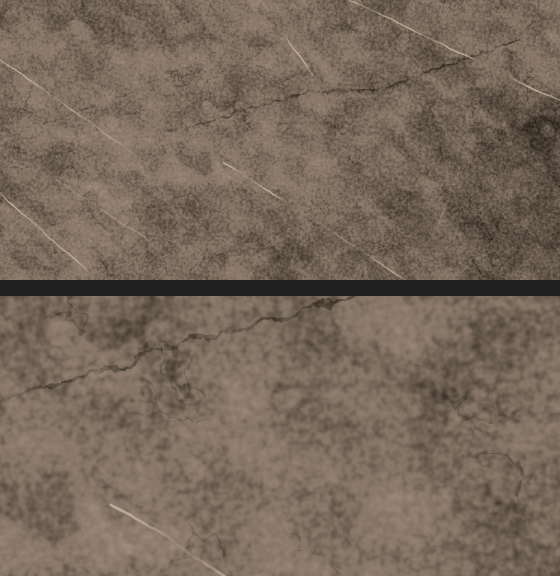
Top: the whole. Bottom: its middle third, enlarged.
This texture is drawn by a Shadertoy shader. Its source:

```glsl
// Polished brown marble slab: cloudy mottling, pebbly clasts, dark jagged seams and pale diagonal veins.

const vec3 DARK_STONE  = vec3(0.26, 0.22, 0.18);
const vec3 LIGHT_STONE = vec3(0.58, 0.51, 0.45);
const vec3 VEIN_COLOR  = vec3(0.76, 0.70, 0.61);
const vec2 GRAIN_DIR   = vec2(0.82, -0.57);   // drift of the mottling
const float BASE_TONE  = 0.67;
const float CLOUD_AMOUNT  = 0.32;
const float MOTTLE_AMOUNT = 0.46;
const float GRAIN_AMOUNT  = 0.40;
const float VEIN_WIDTH    = 0.0011;
const float SEAM_WIDTH    = 0.0016;

// Broad shading: centre, radius, tone change
const int PATCHES = 8;
const vec4 PATCH[PATCHES] = vec4[](
    vec4(1.90, 0.53, 0.15, -0.42), vec4(1.70, 0.24, 0.20, -0.22),
    vec4(1.98, 0.22, 0.18, -0.25), vec4(0.55, 0.26, 0.16, -0.15),
    vec4(0.10, 0.98, 0.30, -0.15), vec4(1.15, 0.12, 0.28, -0.13),
    vec4(0.30, 0.55, 0.32,  0.13), vec4(0.95, 0.56, 0.35,  0.10));

// Pale veins: start, end
const int VEINS = 7;
const vec4 VEIN[VEINS] = vec4[](
    vec4(0.00, 0.79, 0.48, 0.45), vec4(0.80, 0.42, 1.45, 0.00),
    vec4(1.25, 1.00, 2.00, 0.64), vec4(0.00, 0.31, 0.35, 0.00),
    vec4(0.93, 1.00, 1.12, 0.73), vec4(0.20, 0.36, 0.62, 0.08),
    vec4(1.64, 0.40, 1.56, 0.18));

// Corners of the main dark seam
const int SEAM_POINTS = 5;
const vec2 SEAM[SEAM_POINTS] = vec2[](
    vec2(0.66, 0.54), vec2(1.10, 0.67), vec2(1.35, 0.68),
    vec2(1.66, 0.79), vec2(1.86, 0.86));

vec2 hash2(vec2 p) {
    vec3 h = fract(p.xyx * vec3(0.1031, 0.1030, 0.0973));
    h += dot(h, h.yzx + 33.33);
    return fract((h.xx + h.yz) * h.zy);
}

float cornerSlope(vec2 cell, vec2 offset) {
    float angle = 6.2832 * hash2(cell + 200.0).x;
    return dot(vec2(cos(angle), sin(angle)), offset);
}

float gradientNoise(vec2 p) {
    vec2 i = floor(p), f = fract(p);
    vec2 u = f * f * f * (f * (f * 6.0 - 15.0) + 10.0);
    vec2 e = vec2(1.0, 0.0);
    return mix(mix(cornerSlope(i, f), cornerSlope(i + e.xy, f - e.xy), u.x),
               mix(cornerSlope(i + e.yx, f - e.yx), cornerSlope(i + e.xx, f - e.xx), u.x), u.y);
}

float fbm(vec2 p) {
    float sum = 0.0, amp = 1.0;
    for (int i = 0; i < 5; i++) {
        sum += amp * gradientNoise(p);
        p = mat2(1.6, 1.2, -1.2, 1.6) * p + 17.3;
        amp *= 0.55;
    }
    return sum;
}

// Scattered rounded pebbles: light inside, darker rim
float clasts(vec2 p) {
    vec2 cell = floor(p);
    float tone = 0.0;
    for (int y = -1; y <= 1; y++)
    for (int x = -1; x <= 1; x++) {
        vec2 c = cell + vec2(x, y);
        vec2 rnd = hash2(c + 50.0);
        float radius = mix(0.15, 0.48, rnd.x);
        float d = length(p - c - hash2(c + 90.0)) - radius;
        float rim = exp(-d * d * 180.0);
        tone += step(0.6, rnd.y) * (smoothstep(0.06, -0.06, d) - 0.8 * rim);
    }
    return tone;
}

float segmentDistance(vec2 p, vec2 a, vec2 b) {
    vec2 ab = b - a;
    return length(p - a - ab * clamp(dot(p - a, ab) / dot(ab, ab), 0.0, 1.0));
}

void mainImage(out vec4 fragColor, in vec2 fragCoord) {
    vec2 p = fragCoord / iResolution.y;
    float px = 1.0 / iResolution.y;
    vec2 warp = vec2(fbm(p * 9.0), fbm(p * 9.0 + 31.0));
    vec2 along = vec2(dot(p, GRAIN_DIR), 1.5 * dot(p, vec2(-GRAIN_DIR.y, GRAIN_DIR.x)));

    // Clouds, mottling and shaded patches
    float tone = BASE_TONE - 0.06 * (p.x - 1.0);
    tone += CLOUD_AMOUNT * fbm(along * 2.2 + 0.12 * warp);
    tone += MOTTLE_AMOUNT * fbm(along * 8.0 + 0.5 * warp + 7.0);
    for (int i = 0; i < PATCHES; i++) {
        vec2 d = (p + 0.06 * warp - PATCH[i].xy) / PATCH[i].z;
        tone += PATCH[i].w * exp(-dot(d, d));
    }

    // Pebbles and fine grain
    tone += 0.13 * clasts(p * 13.0 + 0.35 * warp) + 0.11 * clasts(p * 27.0 + 0.5 * warp + 40.0);
    tone += GRAIN_AMOUNT * (gradientNoise(p * 83.0) + 0.7 * gradientNoise(p * 151.0));

    // Hairline cracks, broken up by a slow mask
    float ridge = abs(fbm(along * 5.0 + 0.3 * warp + 60.0));
    float crackMask = smoothstep(-0.1, 0.35, gradientNoise(p * 6.0 + 11.0));
    tone -= 0.32 * crackMask * (1.0 - smoothstep(0.0, 0.06, ridge));

    // Dark jagged seam and its faint neighbour
    vec2 jag = p + 0.014 * vec2(fbm(p * 22.0 + 5.0), fbm(p * 22.0 + 45.0));
    float seam = 10.0;
    for (int i = 0; i < SEAM_POINTS - 1; i++)
        seam = min(seam, segmentDistance(jag, SEAM[i], SEAM[i + 1]));
    float faint = segmentDistance(jag, vec2(0.0, 0.50), vec2(0.52, 0.69));
    float broken = smoothstep(-0.4, 0.3, gradientNoise(p * 14.0 + 3.0));
    tone -= 0.50 * (0.35 + 0.65 * broken) * (1.0 - smoothstep(SEAM_WIDTH, SEAM_WIDTH + 1.2 * px, seam));
    tone -= 0.10 * exp(-seam * 70.0);
    tone -= 0.25 * broken * (1.0 - smoothstep(SEAM_WIDTH, SEAM_WIDTH + px, faint));

    // Soft limit on the highlights, then the stone colour
    tone -= 0.55 * max(tone - 0.82, 0.0);
    vec3 color = mix(DARK_STONE, LIGHT_STONE, clamp(tone, -0.25, 1.15));

    // Pale veins, fading in and out along their length
    vec2 bent = p + 0.006 * vec2(gradientNoise(p * 11.0), fbm(p * 11.0 + 23.0));
    for (int i = 0; i < VEINS; i++) {
        float d = segmentDistance(bent, VEIN[i].xy, VEIN[i].zw);
        float line = 1.0 - smoothstep(VEIN_WIDTH, VEIN_WIDTH + px, d);
        float fade = smoothstep(-0.45, 0.35, gradientNoise(p * 7.0 + float(i) * 9.0));
        float strength = i < 5 ? 0.85 : 0.35;
        color = mix(color, VEIN_COLOR, strength * fade * line);
    }
    fragColor = vec4(color, 1.0);
}
```
